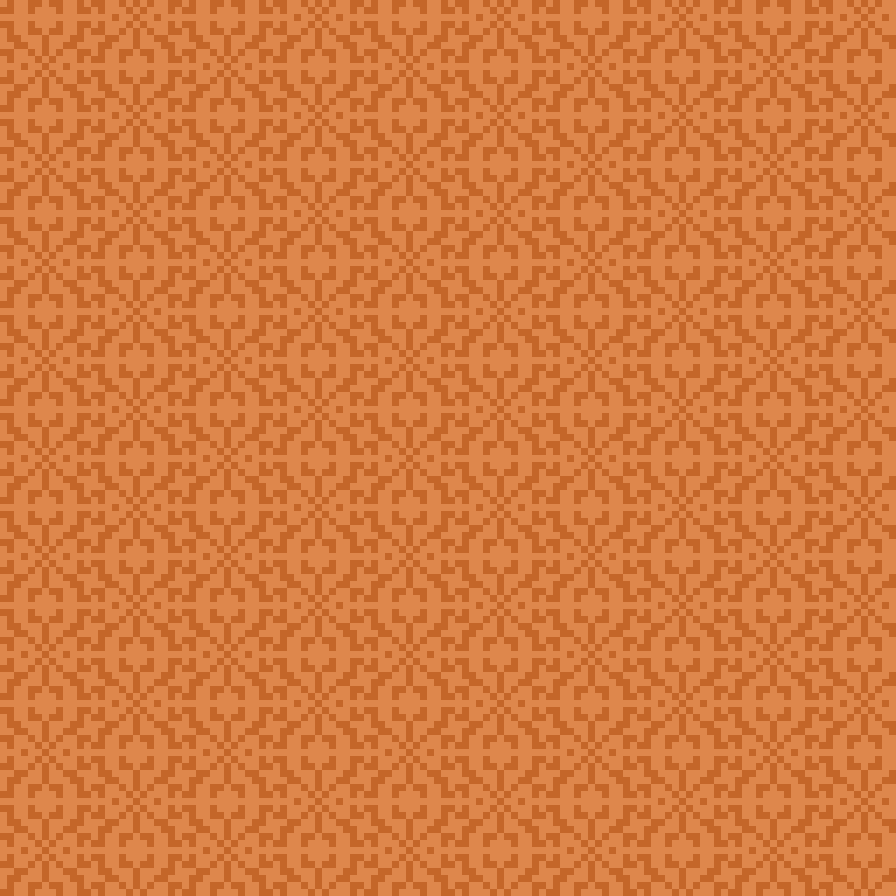
Write a three.js fragment shader that draws this pattern.

```glsl
// Two-tone diagonal lattice with brackets, stems, dots and hooked frets on a square grid.
varying vec2 vUv;

const float GRID = 128.0;                 // cells across the canvas
const vec2 HALF_REPEAT = vec2(13.0, 7.0); // half of a repeat in cells
const vec2 CENTRE_CELL = vec2(6.0, 13.0); // middle cell of one repeat
const vec3 LIGHT = vec3(0.87, 0.53, 0.30);
const vec3 DARK = vec3(0.77, 0.40, 0.16);
const int SAMPLES = 4;

// 1 when the cell lies in the inclusive block from low to high
float block(vec2 cell, vec2 low, vec2 high) {
  vec2 inside = step(low - 0.5, cell) * step(cell, high + 0.5);
  return inside.x * inside.y;
}

// Falling diagonal of cells whose coordinates add up to total
float diagonal(vec2 cell, float total, float first, float last) {
  float onLine = 1.0 - step(0.5, abs(cell.x + cell.y - total));
  return onLine * step(first - 0.5, cell.x) * step(cell.x, last + 0.5);
}

// Mirrors a cell into one quarter of its repeat
vec2 foldToQuarter(vec2 cell) {
  vec2 shifted = cell - CENTRE_CELL + HALF_REPEAT;
  vec2 wrapped = mod(shifted + 0.5, 2.0 * HALF_REPEAT) - 0.5;
  return floor(abs(wrapped - HALF_REPEAT) + 0.5);
}

// Stepped arm running from the crossing to the hook
float stairs(vec2 cell) {
  return max(diagonal(cell, 7.0, 0.0, 4.0), diagonal(cell, 8.0, 4.0, 5.0));
}

float bracket(vec2 cell) {
  return max(block(cell, vec2(1.0, 2.0), vec2(2.0)),
             block(cell, vec2(2.0, 1.0), vec2(2.0)));
}

float hooks(vec2 cell) {
  float inner = max(block(cell, vec2(5.0, 1.0), vec2(5.0, 2.0)),
                    block(cell, vec2(5.0, 1.0), vec2(6.0, 1.0)));
  float outer = max(block(cell, vec2(8.0, 1.0), vec2(8.0, 2.0)),
                    block(cell, vec2(7.0, 2.0), vec2(8.0, 2.0)));
  return max(inner, outer);
}

float motif(vec2 cell) {
  float stem = block(cell, vec2(0.0, 3.0), vec2(0.0, 5.0));
  float spot = block(cell, vec2(10.0, 0.0), vec2(10.0, 0.0));
  float figure = max(bracket(cell), hooks(cell));
  return max(max(stairs(cell), figure), max(stem, spot));
}

// Joins the motif with its half-drop neighbour
float lattice(vec2 cell) {
  vec2 quarter = foldToQuarter(cell);
  return max(motif(quarter), motif(HALF_REPEAT - quarter));
}

// Averages the lattice over the footprint to smooth cell edges
float coverage(vec2 position, vec2 footprint) {
  float total = 0.0;
  for (int j = 0; j < SAMPLES; j++) {
    for (int i = 0; i < SAMPLES; i++) {
      vec2 offset = (vec2(float(i), float(j)) + 0.5) / float(SAMPLES) - 0.5;
      total += lattice(floor(position + offset * footprint));
    }
  }
  return total / float(SAMPLES * SAMPLES);
}

void main() {
  vec2 position = vUv * GRID;
  float ink = coverage(position, fwidth(position));
  gl_FragColor = vec4(mix(LIGHT, DARK, ink), 1.0);
}
```
